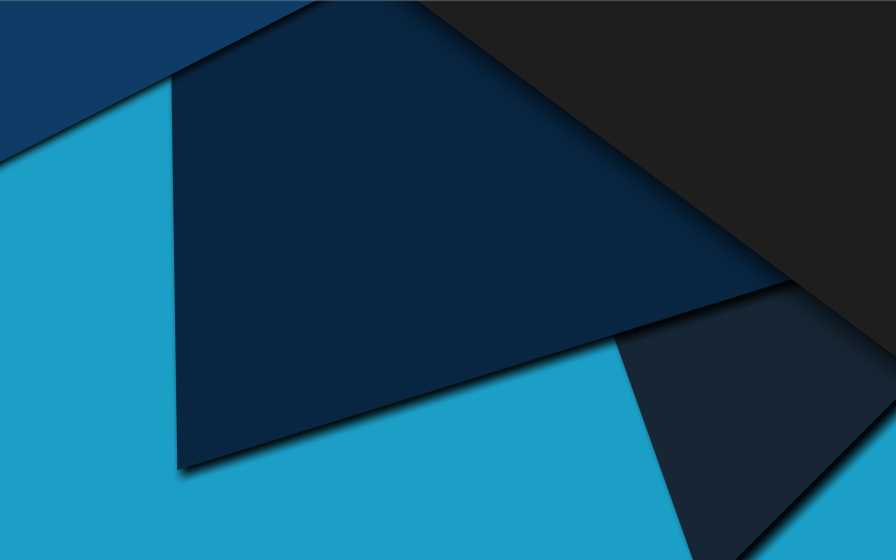
Reproduce this background procedurally as a Shadertoy shader.

```glsl
// Overlapping sheets of coloured paper on a cyan ground, each with a soft shadow.
// Every sheet is an intersection of half planes; the shadow is the same shape,
// shifted and blurred, and the sheets are painted from back to front.

// Sheet colours
const vec3 CYAN     = vec3(0.110, 0.622, 0.780);
const vec3 SLATE    = vec3(0.086, 0.150, 0.208);
const vec3 NAVY     = vec3(0.031, 0.148, 0.260);
const vec3 BLUE     = vec3(0.058, 0.232, 0.405);
const vec3 CHARCOAL = vec3(0.117, 0.117, 0.119);
const vec3 RIM      = vec3(0.380, 0.470, 0.500);

// Sheet edges, in canvas heights; the sheet lies left of each start-to-end line
const vec4 SLATE_LEFT    = vec4(1.0958, 0.4000, 1.2375, 0.0000);
const vec4 SLATE_RIGHT   = vec4(1.3125, 0.0000, 1.6000, 0.2875);
const vec4 NAVY_LEFT     = vec4(0.3060, 0.8625, 0.3167, 0.1604);
const vec4 NAVY_BOTTOM   = vec4(0.3167, 0.1604, 1.4167, 0.5020);
const vec4 BLUE_EDGE     = vec4(0.0000, 0.7104, 0.5667, 1.0000);
const vec4 CHARCOAL_EDGE = vec4(0.7438, 1.0000, 1.6000, 0.3625);

// Shadows: offset in xy, blur radius in z
const vec3 SLATE_SHADOW    = vec3( 0.014, -0.014, 0.018);
const vec3 NAVY_SHADOW     = vec3( 0.007, -0.012, 0.016);
const vec3 BLUE_SHADOW     = vec3( 0.006, -0.010, 0.016);
const vec3 CHARCOAL_SHADOW = vec3(-0.010, -0.020, 0.060);
const float SHADOW_STRENGTH = 0.95;

const float RIM_HEIGHT  = 0.002;
const float RIM_OPACITY = 0.6;

// Signed distance to a line, positive on its left side
float lineDistance(vec2 p, vec4 line) {
    vec2 along = normalize(line.zw - line.xy);
    return dot(p - line.xy, vec2(-along.y, along.x));
}

// Coverage of the area inside both edges, with the given softness
float coverage(vec2 p, vec4 edgeA, vec4 edgeB, float softness) {
    return smoothstep(-softness, softness, lineDistance(p, edgeA))
         * smoothstep(-softness, softness, lineDistance(p, edgeB));
}

// Darken what lies below, then lay the sheet on top
vec3 paintSheet(vec3 below, vec3 sheet, vec2 p, vec4 edgeA, vec4 edgeB,
                vec3 shadow, float pixel) {
    float shade = coverage(p - shadow.xy, edgeA, edgeB, shadow.z);
    below *= 1.0 - SHADOW_STRENGTH * shade;
    return mix(below, sheet, coverage(p, edgeA, edgeB, 0.75 * pixel));
}

void mainImage(out vec4 fragColor, in vec2 fragCoord) {
    vec2 p = fragCoord / iResolution.y;
    float pixel = 1.0 / iResolution.y;

    // Sheets from back to front
    vec3 color = CYAN;
    color = paintSheet(color, SLATE, p, SLATE_LEFT, SLATE_RIGHT, SLATE_SHADOW, pixel);
    color = paintSheet(color, NAVY, p, NAVY_LEFT, NAVY_BOTTOM, NAVY_SHADOW, pixel);
    color = paintSheet(color, BLUE, p, BLUE_EDGE, BLUE_EDGE, BLUE_SHADOW, pixel);
    color = paintSheet(color, CHARCOAL, p, CHARCOAL_EDGE, CHARCOAL_EDGE,
                       CHARCOAL_SHADOW, pixel);

    // Thin pale rim along the top
    float rim = clamp((p.y - 1.0 + RIM_HEIGHT) / pixel + 0.5, 0.0, 1.0);
    color = mix(color, RIM, RIM_OPACITY * rim);

    fragColor = vec4(color, 1.0);
}
```
